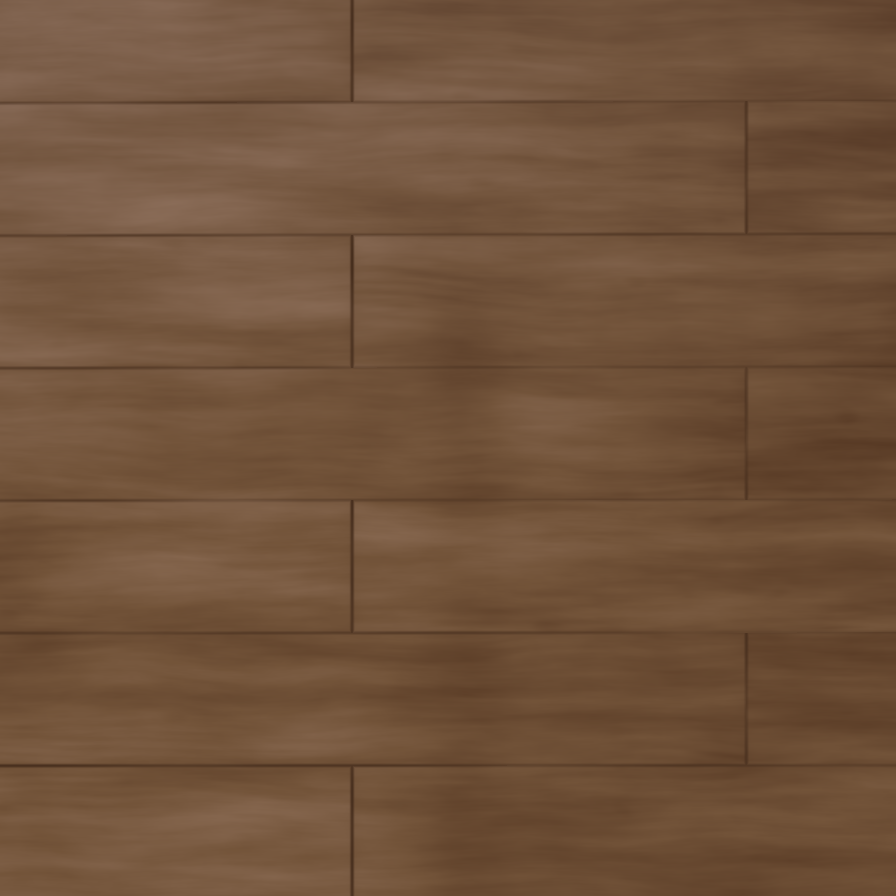
A Shadertoy shader for this texture:

```glsl
// Brown wood plank floor: staggered boards with soft grain, thin seams and faint smudges.
#define ROW_HEIGHT 0.1479
#define ROW_OFFSET -0.0025
#define ROW_TILT 0.003
#define PLANK_LENGTH 0.88
#define JOINT_START 0.393
#define SEAM_WIDTH 0.0036
#define TONE_CONTRAST 1.27
#define PLANK_VARIATION 0.45
#define DARK_WOOD vec3(0.405, 0.287, 0.197)
#define MID_WOOD vec3(0.45, 0.33, 0.232)
#define LIGHT_WOOD vec3(0.492, 0.372, 0.28)
#define SEAM_COLOR vec3(0.275, 0.18, 0.115)

vec2 hash2(vec2 p) {
    vec3 q = fract(p.xyx * vec3(0.1031, 0.1030, 0.0973));
    q += dot(q, q.yzx + 33.33);
    return fract((q.xx + q.yz) * q.zy);
}

float gradientDot(vec2 cell, vec2 corner, vec2 f) {
    float angle = 6.28318 * hash2(cell + corner).x;
    return dot(vec2(cos(angle), sin(angle)), f - corner);
}

// Gradient noise, roughly -0.7 to 0.7
float noise(vec2 p) {
    vec2 i = floor(p), f = p - i;
    vec2 u = f * f * f * (f * (f * 6.0 - 15.0) + 10.0);
    return mix(mix(gradientDot(i, vec2(0, 0), f), gradientDot(i, vec2(1, 0), f), u.x),
               mix(gradientDot(i, vec2(0, 1), f), gradientDot(i, vec2(1, 1), f), u.x), u.y);
}

float fbm(vec2 p) {
    float sum = 0.0, amplitude = 1.0;
    for (int i = 0; i < 4; i++) {
        sum += amplitude * noise(p);
        p = p * 2.03 + 17.3;
        amplitude *= 0.5;
    }
    return sum;
}

// Lengthwise bands, curved rings, fine fibres and small dark knots
float woodGrain(vec2 p, vec2 seed) {
    p += seed * 37.0;
    p.y += 0.012 * noise(p * vec2(5.0, 12.0));
    float bands = noise(p * vec2(2.8, 19.0)) + 0.55 * fbm(p * vec2(5.0, 42.0) + 7.0);
    float fibres = fbm(p * vec2(10.0, 120.0));
    float ringField = p.y * 65.0 + 2.5 * noise(p * vec2(3.0, 9.0));
    float rings = sin(6.28318 * ringField) * smoothstep(0.1, 0.55, noise(p * vec2(3.5, 11.0) + 9.0));
    float mottle = fbm(p * vec2(13.0, 24.0) + 5.0);
    float knots = smoothstep(0.42, 0.68, noise(p * vec2(15.0, 34.0) + 41.0));
    return 1.25 * bands + 0.2 * fibres + 0.15 * rings + 0.25 * mottle - 0.4 * knots;
}

// Soft line coverage at a given distance from its centre
float lineMask(float dist, float width, float pixel) {
    float reach = max(width, 1.2 * pixel);
    return 1.0 - smoothstep(0.0, reach, dist);
}

void mainImage(out vec4 fragColor, in vec2 fragCoord) {
    vec2 uv = fragCoord / iResolution.xy;
    float pixel = 1.0 / iResolution.y;

    // Plank layout: slightly tilted rows, every other one shifted by half a board
    float rowPos = (uv.y - ROW_OFFSET - ROW_TILT * uv.x * uv.y) / ROW_HEIGHT;
    float row = floor(rowPos);
    float boardPos = (uv.x - JOINT_START) / PLANK_LENGTH - 0.5 * mod(row, 2.0);
    vec2 plankId = vec2(floor(boardPos), row) + 20.0;
    vec2 seed = hash2(plankId);

    // Wood tone, brightest at the upper left and falling off to the right
    float tone = woodGrain(uv, seed) - 0.03;
    tone += PLANK_VARIATION * (seed.y - 0.5);
    tone += 0.5 - 1.3 * smoothstep(0.2, 1.0, uv.x);
    tone += 0.4 * (uv.y - 0.5) * (1.0 - uv.x);
    tone += 0.5 * fbm(uv * 2.2 + 3.0);

    // Soft vertical smudge and a shaded patch on the left edge
    float smudge = exp(-pow((uv.x - 0.52) / 0.045, 2.0)) * smoothstep(0.8, 0.6, uv.y);
    tone -= smudge * (0.5 + 0.5 * noise(vec2(3.0, uv.y * 7.0)));
    vec2 patchPos = (uv - vec2(-0.01, 0.3)) / vec2(0.09, 0.13);
    tone -= 1.1 * exp(-dot(patchPos, patchPos));

    tone *= TONE_CONTRAST;
    vec3 color = tone < 0.0 ? mix(MID_WOOD, DARK_WOOD, -tone) : mix(MID_WOOD, LIGHT_WOOD, tone);

    // Cool sheen toward the top, warmer wood below
    float sheen = smoothstep(0.35, 1.0, uv.y) * (1.0 - 0.5 * uv.x);
    color += mix(vec3(0.0, -0.002, -0.008), vec3(0.0, 0.006, 0.018), sheen);

    // Seams between rows and joints at board ends, with uneven depth
    float rowEdge = round(rowPos);
    float rowDist = abs(rowPos - rowEdge) * ROW_HEIGHT;
    float jointDist = abs(boardPos - round(boardPos)) * PLANK_LENGTH;
    float rowDepth = 0.5 + 0.3 * hash2(vec2(rowEdge + 5.0, 8.0)).x - 0.3 * uv.x;
    rowDepth += 0.4 * noise(vec2(uv.x * 6.0, rowEdge * 3.7));
    float jointDepth = mix(0.85, 0.55, mod(row, 2.0)) + 0.4 * noise(vec2(row * 4.3, uv.y * 15.0));
    float rowSeam = lineMask(rowDist, SEAM_WIDTH * 0.9, pixel) * max(rowDepth, 0.1);
    float jointSeam = lineMask(jointDist, SEAM_WIDTH, pixel) * jointDepth;
    float bevel = 0.07 * exp(-min(rowDist, jointDist) / 0.006);
    color = mix(color, SEAM_COLOR, clamp(max(rowSeam, jointSeam) + bevel, 0.0, 1.0));

    fragColor = vec4(color, 1.0);
}
```
